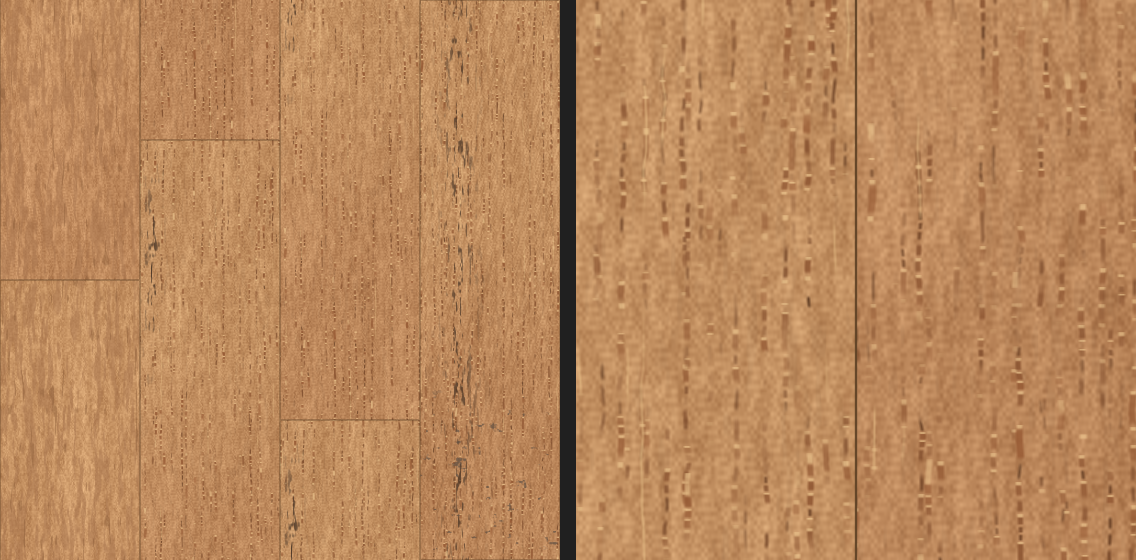
Left: the whole. Right: its middle third, enlarged.
Reproduce this texture procedurally as a Shadertoy shader.

```glsl
// Four columns of warm wooden planks with staggered end joints.
// Stretched value noise makes the grain; jittered tracks carry broken pores,
// pale specks and strands; masked noise adds dark stains on some boards.

float hash(vec2 p) {
    return fract(sin(dot(p, vec2(127.1, 311.7))) * 43758.5453);
}

float noise(vec2 p) {
    vec2 i = floor(p), f = fract(p);
    f = f * f * (3.0 - 2.0 * f);
    return mix(mix(hash(i), hash(i + vec2(1, 0)), f.x),
               mix(hash(i + vec2(0, 1)), hash(i + vec2(1, 1)), f.x), f.y);
}

// Coverage of a soft line of the given half width at distance d
float line(float d, float halfWidth, float px) {
    float blur = max(px, 0.0016);
    return clamp((halfWidth - d) / blur + 0.5, 0.0, 1.0) * min(1.0, halfWidth * 2.0 / blur + 0.2);
}

// Base wood: broad clouds, long streaks, short fibres and fine speckle
vec3 woodGrain(vec2 p, float board) {
    vec2 q = p + board * vec2(3.7, 5.3);
    vec2 s = vec2(q.x + 0.006 * noise(q * vec2(14, 7)), q.y);
    float tone = 0.69 + 0.24 * (noise(q * vec2(14, 5)) - 0.5)
               + 0.26 * (noise(s * vec2(110, 10)) - 0.5)
               + 0.36 * (noise(s * vec2(240, 40)) - 0.5)
               + 0.34 * (noise(s * vec2(330, 120)) - 0.5)
               + 0.50 * (noise(q * vec2(510, 370)) - 0.5);
    vec3 wood = mix(vec3(0.63, 0.43, 0.265), vec3(0.82, 0.63, 0.445), tone);
    float red = smoothstep(0.3, 0.8, p.y);
    return wood * mix(vec3(1.02, 1.02, 1.01), vec3(0.985, 0.955, 0.945), red);
}

// Fine brown flecks of the plain board, smaller towards its head
vec3 addFlecks(vec3 wood, vec2 p) {
    float x = p.x + 0.005 * noise(p * vec2(40, 25));
    float n = 0.45 * noise(vec2(x, p.y) * vec2(190, 24))
            + 0.30 * noise(vec2(x, p.y) * vec2(310, 65))
            + 0.25 * noise(p * vec2(90, 12) + 5.0);
    float fleck = smoothstep(0.46, 0.66, n);
    vec3 color = mix(wood * 1.015, vec3(0.65, 0.45, 0.30), 0.5 * fleck);
    float crack = smoothstep(0.84, 0.93, noise(vec2(x, p.y) * vec2(210, 30) + 31.0));
    return mix(color, vec3(0.53, 0.35, 0.21), 0.4 * crack);
}

// Broken vertical pore lines with pale specks between some dashes
vec3 addPores(vec3 wood, vec2 p, float board, float px) {
    for (int layer = 0; layer < 2; layer++) {
        float seed = board * 17.0 + float(layer) * 41.0;
        float count = 82.0 - 26.0 * float(layer);
        float wobble = 0.007 * noise(vec2(p.x * 9.0 + seed, p.y * 6.0))
                     + 0.0022 * noise(vec2(p.x * 50.0, p.y * 70.0 + seed));
        float x = (p.x + wobble) * count;
        float track = floor(x);
        float shift = hash(vec2(track, seed));
        float d = abs(fract(x) - 0.25 - 0.5 * shift) / count;
        float present = smoothstep(0.44, 0.66,
            0.5 * noise(vec2(track * 7.3 + seed, p.y * 5.0 + shift * 9.0))
            + 0.5 * noise(vec2(track * 3.1 + seed, p.y * 28.0)));

        float y = p.y * (70.0 + 35.0 * shift) + shift * 20.0
                + 1.6 * noise(vec2(track + seed, p.y * 55.0));
        float cell = fract(y);
        float rnd = hash(vec2(floor(y), track + seed));
        float kept = smoothstep(0.12, 0.45, hash(vec2(track - seed, floor(y) + 3.0)));
        float body = smoothstep(0.02, 0.35, cell) * (1.0 - smoothstep(0.7, 1.0, cell));
        float dash = line(d, 0.0008 + 0.0013 * rnd, px) * body * present * kept;
        vec3 poreColor = mix(vec3(0.34, 0.21, 0.12), vec3(0.60, 0.36, 0.21), sqrt(rnd));
        wood = mix(wood, poreColor, dash * (0.5 + 0.4 * shift));

        float speck = line(d, 0.0017, px) * (1.0 - smoothstep(0.03, 0.17, abs(cell - 0.1)));
        wood = mix(wood, vec3(0.93, 0.78, 0.56), 0.65 * speck * present * step(0.55, rnd));

        float strand = smoothstep(0.80, 0.88, noise(vec2(track * 5.7 + seed, p.y * 13.0)));
        wood = mix(wood, vec3(0.94, 0.79, 0.56), 0.55 * strand * line(d, 0.0006, px));
    }
    return wood;
}

// Thin mineral streaks in a band, and sparse grey blots low on the last board
vec3 addStains(vec3 wood, vec2 p, float board) {
    float last = step(1.5, board);
    float offset = (p.x - mix(0.022, 0.07, last)) / mix(0.015, 0.028, last);
    float reach = mix(exp(-pow((p.y - 0.23) / 0.16, 2.0)), 0.8, last);
    float band = 0.06 + exp(-offset * offset) * reach;
    float streak = noise(p * vec2(290, 42) + board * 13.0) * 0.6
                 + noise(p * vec2(390, 150)) * 0.25 + noise(p * vec2(80, 9)) * 0.15;
    float stain = smoothstep(0.58, 0.78, streak) * band;
    wood = mix(wood, vec3(0.25, 0.18, 0.13), 0.8 * stain);

    float blot = smoothstep(0.86, 1.0, noise(p * vec2(75, 100) + 8.0)
               + 0.22 * (noise(p * 330.0) - 0.5));
    blot *= last * smoothstep(0.66, 0.76, p.y);
    return mix(wood, vec3(0.34, 0.29, 0.25), 0.65 * blot);
}

void mainImage(out vec4 fragColor, in vec2 fragCoord) {
    vec2 uv = fragCoord / iResolution.xy;
    float px = 1.0 / iResolution.y;

    // Plank coordinates: x across, y down from the joint; columns 1 and 2 share a board
    float column = floor(uv.x * 4.0);
    float joint = vec4(0.5, 0.75, 0.25, 0.0)[int(column)];
    vec2 p = vec2(uv.x - column * 0.25, fract(joint - uv.y));
    float board = column - step(1.5, column);

    vec3 color = woodGrain(p, board);
    if (board < 0.5) color = addFlecks(color, p);
    else color = addStains(addPores(color, p, board, px), p, board);

    // Thin seams between planks
    float edge = min(min(p.x, 0.25 - p.x), min(p.y, 1.0 - p.y));
    float seam = clamp((0.0007 - edge) / px + 0.5, 0.0, 1.0);
    fragColor = vec4(mix(color, vec3(0.36, 0.25, 0.14), 0.9 * seam), 1.0);
}
```
